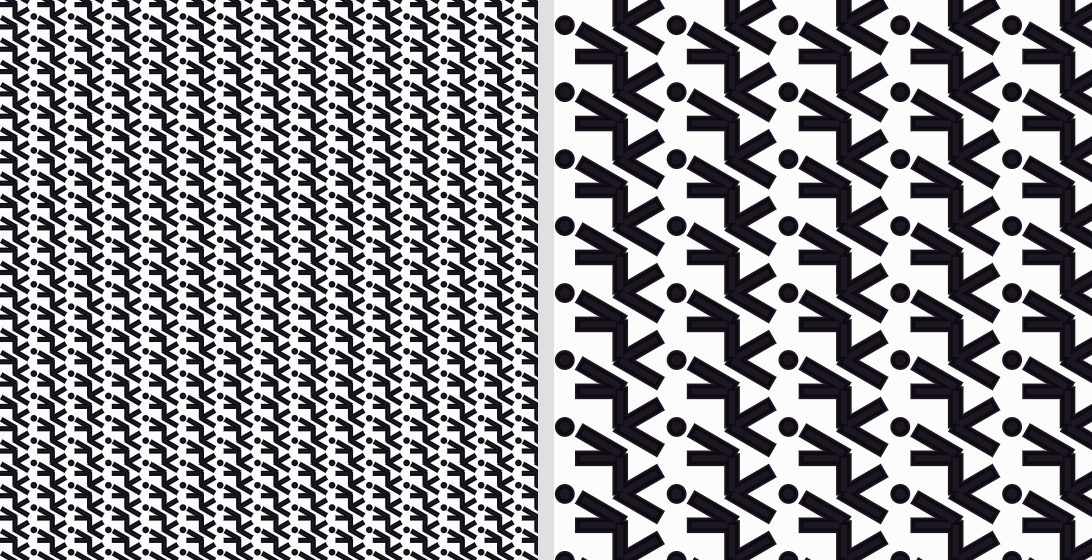
Left: the whole. Right: its middle third, enlarged.
A Shadertoy shader for this pattern:

```glsl
// Lengths are in units of 1/UNITS of the canvas height, y pointing down
const float UNITS = 1152.0;
const vec2 CELL = vec2(76.68, 45.92);       // column and row spacing
const vec2 FIRST_DOT = vec2(69.6, 33.9);    // from the top left corner
const float DOT_RADIUS = 6.8;
const float BAR_HALF_WIDTH = 5.35;
const float RIM_DEPTH = 2.2;                // where the ink edge is darkest
const float RIM_WIDTH = 1.5;

const vec3 PAPER = vec3(0.99);
const vec3 INK = vec3(0.11, 0.09, 0.13);
const vec3 INK_RIM = vec3(0.05, 0.04, 0.07);

// Signed distance to a square-ended bar from a to b
float bar(vec2 p, vec2 a, vec2 b) {
    vec2 axis = b - a;
    float len = length(axis);
    axis /= len;
    vec2 q = p - 0.5 * (a + b);
    q = abs(vec2(dot(q, axis), dot(q, vec2(-axis.y, axis.x))));
    q -= vec2(0.5 * len, BAR_HALF_WIDTH);
    return length(max(q, 0.0)) + min(max(q.x, q.y), 0.0);
}

// One motif: a dot, two arms, a spine and two legs
float motif(vec2 p) {
    float d = length(p) - DOT_RADIUS;
    d = min(d, bar(p, vec2(9.5, 2.0), vec2(40.6, 20.0)));
    d = min(d, bar(p, vec2(7.0, 21.5), vec2(38.0, 21.5)));
    d = min(d, bar(p, vec2(38.0, 18.0), vec2(38.0, 47.0)));
    d = min(d, bar(p, vec2(38.0, 46.0), vec2(66.0, 29.8)));
    return min(d, bar(p, vec2(35.4, 44.5), vec2(66.0, 62.2)));
}

// Motifs overlap their cells, so the neighbours are included
float pattern(vec2 p) {
    vec2 local = mod(p - FIRST_DOT, CELL);
    float d = UNITS;
    for (int col = 0; col <= 1; col++) {
        for (int row = -1; row <= 1; row++) {
            d = min(d, motif(local - vec2(col, row) * CELL));
        }
    }
    return d;
}

void mainImage(out vec4 fragColor, in vec2 fragCoord) {
    float pixel = UNITS / iResolution.y;
    vec2 p = vec2(fragCoord.x, iResolution.y - fragCoord.y) * pixel;
    float d = pattern(p);

    // Ink is slightly darker just inside its edge
    float rim = 1.0 - smoothstep(0.4, 1.0, abs(d + RIM_DEPTH) / RIM_WIDTH);
    vec3 ink = mix(INK, INK_RIM, rim);

    float coverage = clamp(0.5 - d / pixel, 0.0, 1.0);
    fragColor = vec4(mix(PAPER, ink, coverage), 1.0);
}
```
